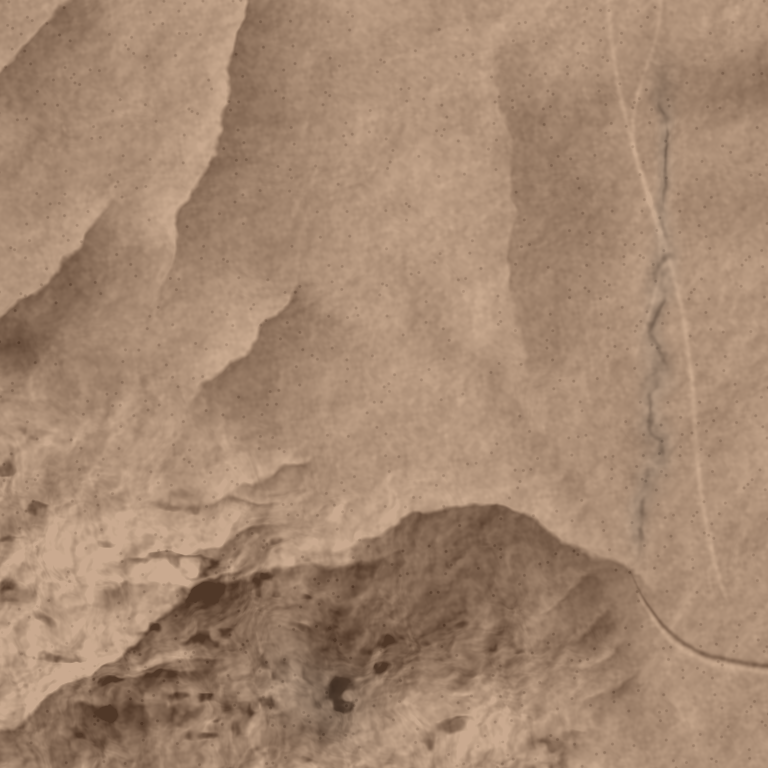
Reproduce this texture procedurally as a Shadertoy shader.

```glsl
const vec3 DARK_EARTH = vec3(0.40, 0.30, 0.23);
const vec3 PALE_SAND = vec3(0.74, 0.62, 0.52);
const vec3 GREY_GRAVEL = vec3(0.60, 0.52, 0.45);
const vec2 TO_SUN = vec2(-0.8, 0.6);
const float BASE_TONE = 0.79;
const float MID_TONE = 0.72;
const float CONTRAST = 1.36;
const float LIFT = 0.025;
const float CREST_SOFTNESS = 0.004;
const float GRAIN = 0.25;
const float PI = 3.14159;

float hash(vec2 p) {
    return fract(sin(dot(p, vec2(127.1, 311.7))) * 43758.545);
}

float noise(vec2 p) {
    vec2 i = floor(p), f = fract(p);
    f = f * f * (3.0 - 2.0 * f);
    return mix(mix(hash(i), hash(i + vec2(1, 0)), f.x),
               mix(hash(i + vec2(0, 1)), hash(i + vec2(1, 1)), f.x), f.y);
}

float fbm(vec2 p) {
    float sum = 0.0, amp = 0.5;
    for (int i = 0; i < 5; i++) {
        sum += amp * noise(p);
        p = mat2(1.6, 1.2, -1.2, 1.6) * p + 7.3;
        amp *= 0.5;
    }
    return sum;
}

float fadeOut(float a, float b, float x) { return 1.0 - smoothstep(a, b, x); }

float line(float d, float width) { return exp(-d * d / (width * width)); }

float blob(vec2 p, vec2 center, vec2 size) {
    vec2 r = (p - center) / size;
    return exp(-dot(r, r));
}

// Round stones, at most one per cell
float stones(vec2 p, float share) {
    vec2 cell = floor(p);
    vec2 center = 0.3 + 0.4 * vec2(hash(cell + 2.3), hash(cell + 8.9));
    return step(1.0 - share, hash(cell)) * fadeOut(0.1, 0.38, length(fract(p) - center));
}

// Curved crest from a to b: shadow on the left of travel, light on the right
float ridge(vec2 p, vec2 a, vec2 b, float bend, float reach, float depth) {
    float len = length(b - a);
    vec2 dir = (b - a) / len, r = p - a;
    float t = dot(r, dir) / len;
    float d = dot(r, vec2(-dir.y, dir.x)) - bend * sin(PI * clamp(t, 0.0, 1.0));
    float ends = smoothstep(-0.1, 0.25, t) * fadeOut(0.75, 1.1, t);
    float side = smoothstep(-CREST_SOFTNESS, CREST_SOFTNESS, d);
    float shade = side * exp(-max(d, 0.0) / reach);
    float glow = (1.0 - side) * exp(min(d, 0.0) / (reach * 0.5));
    return ends * depth * (0.4 * glow - shade);
}

float crests(vec2 p) {
    float s = ridge(p, vec2(0.33, 1.08), vec2(0.21, 0.62), 0.02, 0.075, 0.40);
    s += ridge(p, vec2(0.10, 1.05), vec2(-0.03, 0.84), 0.0, 0.06, 0.35);
    s += ridge(p, vec2(0.15, 0.74), vec2(-0.04, 0.56), 0.01, 0.06, 0.42);
    s += ridge(p, vec2(0.38, 0.66), vec2(0.24, 0.47), 0.02, 0.09, 0.40);
    s += ridge(p, vec2(0.31, 0.34), vec2(-0.04, 0.03), 0.04, 0.09, 0.50);
    s += ridge(p, vec2(0.84, 0.24), vec2(0.42, 0.28), -0.08, 0.15, 0.42);
    s += ridge(p, vec2(0.52, 0.29), vec2(0.22, 0.25), 0.02, 0.07, 0.35);
    s += ridge(p, vec2(0.64, 0.95), vec2(0.69, 0.50), 0.0, 0.10, 0.14);
    // Uneven spurs stepping down the broken slope
    for (int i = 0; i < 8; i++) {
        float k = float(i), h = hash(vec2(k, 3.7)), g = hash(vec2(k, 9.1));
        vec2 head = mix(vec2(0.39, 0.43), vec2(0.27, 0.05), k / 7.0);
        head += 0.07 * vec2(g - 0.5, h - 0.5);
        vec2 tail = head - vec2(0.09 + 0.09 * h, 0.11 * g - 0.02);
        s += ridge(p, head, tail, -0.025 * g, 0.012 + 0.025 * h, 0.25 + 0.3 * g);
    }
    // Small lit spurs beside the basin
    for (int i = 0; i < 4; i++) {
        float k = float(i), h = hash(vec2(k, 5.3));
        vec2 head = vec2(0.78 + 0.015 * k, 0.27 - 0.045 * k);
        s += ridge(p, head, head - vec2(0.05 + 0.04 * h, 0.06), 0.01 * h, 0.025, 0.22);
    }
    return s;
}

void mainImage(out vec4 fragColor, in vec2 fragCoord) {
    vec2 uv = fragCoord / iResolution.xy;
    vec2 wobble = vec2(fbm(uv * 11.0), fbm(uv * 11.0 + 31.0)) - 0.48;
    vec2 p = uv + 0.065 * wobble;
    float rugged = fadeOut(0.30, 0.62, p.y + 0.35 * p.x) * fadeOut(0.65, 0.85, p.x);

    // Broad tones and crests
    float tone = BASE_TONE + 0.35 * (fbm(uv * 3.5 + 4.0) - 0.48) + crests(p);
    tone -= 0.18 * blob(p, vec2(0.73, 0.70), vec2(0.07, 0.16));
    tone -= 0.28 * blob(p, vec2(0.98, 0.88), vec2(0.14, 0.06));
    tone -= 0.15 * blob(p, vec2(0.97, 0.73), vec2(0.12, 0.05));
    tone -= 0.22 * blob(p, vec2(0.50, 0.17), vec2(0.20, 0.09));
    tone -= 0.32 * blob(p, vec2(0.01, 0.55), vec2(0.07, 0.03));
    tone -= 0.30 * blob(p, vec2(0.02, 0.22), vec2(0.06, 0.02));
    tone += 0.22 * blob(p, vec2(0.10, 0.21), vec2(0.14, 0.16));
    tone += 0.38 * blob(p, vec2(0.60, 0.04), vec2(0.12, 0.035));
    tone -= 0.12 * line(dot(p - vec2(0.65, 0.48), vec2(0.79, 0.62)), 0.022)
          * smoothstep(0.48, 0.58, p.x) * fadeOut(0.75, 0.84, p.x);

    // Sunlit relief and dark ledges on the broken ground
    vec2 e = 0.004 * TO_SUN;
    float slope = fbm((p - e) * 15.0) - fbm((p + e) * 15.0);
    tone += slope * mix(0.8, 2.9, rugged);
    float ledge = smoothstep(0.74, 0.92, noise(p * vec2(20.0, 46.0) + 3.0));
    tone -= 0.5 * rugged * ledge * smoothstep(0.3, 0.7, noise(uv * 75.0));
    tone = MID_TONE + LIFT + CONTRAST * (tone - MID_TONE);

    // Dry wash with its winding channel
    float washX = 0.865 - 0.05 * fadeOut(0.27, 0.45, uv.y) + 0.9 * (uv.x - p.x);
    float wash = smoothstep(0.25, 0.32, uv.y) * fadeOut(0.82, 0.97, uv.y);
    float bed = wash * line(uv.x - washX, 0.016);
    float channel = wash * line(uv.x - washX + 0.018 * (noise(uv * 28.0) - 0.5), 0.004);
    float bank = uv.y - 0.13 - 0.14 * exp(-(uv.x - 0.815) / 0.05) - 0.3 * (p.y - uv.y);
    float outlet = smoothstep(0.81, 0.86, uv.x);
    tone += outlet * (0.24 * line(bank + 0.009, 0.005) - 0.5 * line(bank, 0.004));
    tone -= 0.34 * channel * smoothstep(0.15, 0.6, noise(uv * 50.0));
    tone += 0.3 * bed * (noise(uv * 90.0) - 0.55);

    // Pale tracks
    float mainX = 0.795 + 0.2 * (1.0 - uv.y) + 0.012 * sin(uv.y * 11.0 - 5.0);
    float sideX = 0.842 + 0.018 * sin(uv.y * 19.0 + 1.5);
    tone += 0.20 * line(uv.x - mainX, 0.004) * smoothstep(0.20, 0.24, uv.y);
    tone += 0.16 * line(uv.x - sideX, 0.0035) * smoothstep(0.50, 0.60, uv.y);

    // Sand grain and sparse dark stones
    vec2 turned = mat2(0.8, 0.6, -0.6, 0.8) * uv;
    tone += GRAIN * (0.65 * noise(turned * 190.0) + 0.35 * noise(uv * 95.0 + 5.0) - 0.5);
    tone -= 0.25 * stones(turned * 130.0, 0.06);

    vec3 color = mix(DARK_EARTH, PALE_SAND, clamp(tone, -0.25, 1.15));
    float gravel = max(0.5 * bed, 0.4 * blob(p, vec2(0.42, 0.09), vec2(0.08, 0.06)));
    color = mix(color, GREY_GRAVEL * (0.6 + 0.5 * tone), gravel);
    fragColor = vec4(color, 1.0);
}
```
